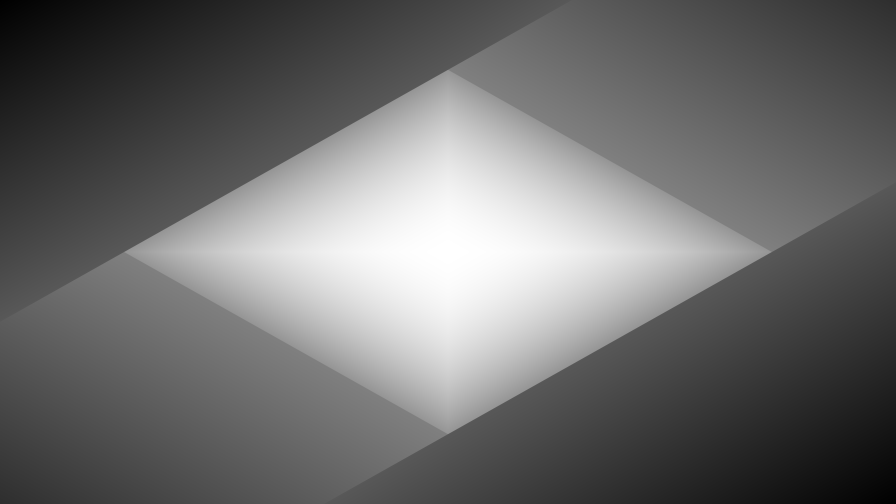
Reproduce this background procedurally as a Shadertoy shader.

```glsl
// A glowing diamond on a grey ground folded along diagonal lines.
// Two diagonal coordinates split the canvas into a diamond, side bands and
// opposite corners; each part is shaded by its distance along a diagonal.

#define DIAMOND_SIZE 0.3615   // half diagonal, as a share of the canvas
#define GLOW_FALLOFF 3.2      // darkening from the centre of the diamond
#define BAND_NEAR 0.50        // band grey beside the diamond
#define BAND_FAR 0.18         // band grey at the canvas corner
#define CORNER_NEAR 0.345     // corner grey along the fold
#define CORNER_FAR 0.0        // corner grey at the canvas corner

// Antialiased step from 0 to 1 where d passes the diamond size
float foldMask(float d, float blur) {
    return smoothstep(-blur, blur, d - DIAMOND_SIZE);
}

void mainImage(out vec4 fragColor, in vec2 fragCoord) {
    vec2 p = fragCoord / iResolution.xy - 0.5;
    float blur = 0.75 / iResolution.y;

    // Distances from the centre along the two diagonals
    float rising = abs(p.x + p.y);
    float falling = abs(p.x - p.y);
    float diamondDist = max(rising, falling);

    // Shades of the three kinds of part
    float glow = 1.0 - GLOW_FALLOFF * diamondDist * diamondDist;
    float bandFade = (rising - DIAMOND_SIZE) / (1.0 - DIAMOND_SIZE);
    float cornerFade = (falling - DIAMOND_SIZE) / (1.0 - DIAMOND_SIZE);
    float band = mix(BAND_NEAR, BAND_FAR, bandFade);
    float corner = mix(CORNER_NEAR, CORNER_FAR, cornerFade);

    // Bands cover the diamond's sides, corners lie over both
    float shade = mix(glow, band, foldMask(rising, blur));
    shade = mix(shade, corner, foldMask(falling, blur));

    fragColor = vec4(vec3(clamp(shade, 0.0, 1.0)), 1.0);
}
```
